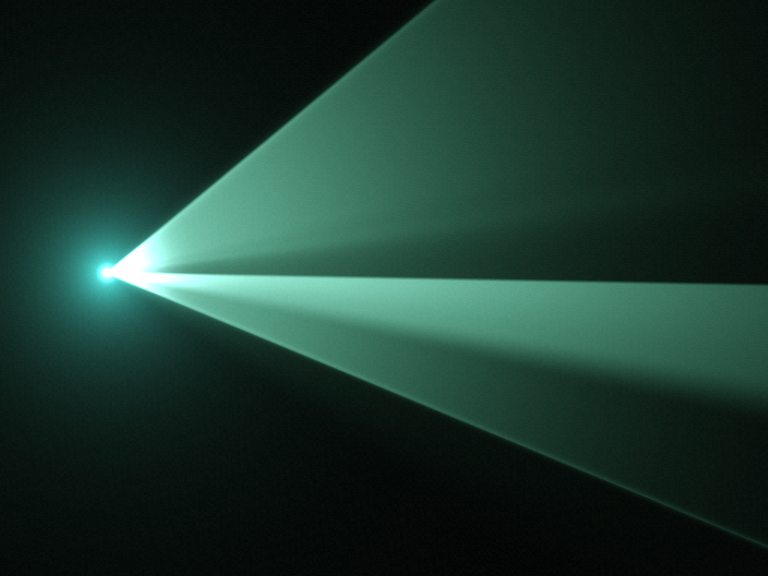
Reproduce this background procedurally as a Shadertoy shader.

```glsl
// Green light fanning out of a small bright source into dark haze.
// Wedges are cut by signed distances to rays from the source; each has
// its own radial falloff, and the summed light is tinted at the end.

// Lengths are in canvas heights, angles in radians
const vec2 SOURCE = vec2(0.186, 0.526);
const float FAN_TOP = 0.693;
const float FAN_BOTTOM = -0.393;
const float BEAM_TOP = -0.018;
const float BEAM_BOTTOM = -0.190;
const float RAY_ANGLE = 0.14;
const float PENUMBRA_BOTTOM = -0.52;
const float EDGE_WIDTH = 0.004;
const float TOP_RIM_WIDTH = 0.006;
const float BOTTOM_RIM_WIDTH = 0.0035;
const float GRAIN_CELLS = 384.0;
const float GRAIN_AMOUNT = 0.018;
const vec3 AMBIENT = vec3(0.012, 0.018, 0.014);
const vec3 HALO_COLOR = vec3(0.15, 0.48, 0.50);
const vec3 CORE_COLOR = vec3(0.80, 0.88, 1.00);

float hash(vec2 p) {
    return fract(sin(dot(p, vec2(127.1, 311.7))) * 43758.5453);
}

// Signed distance to the line through the source, positive above it
float above(vec2 p, float angle) {
    return dot(p, vec2(-sin(angle), cos(angle)));
}

float softStep(float d, float width) {
    return smoothstep(-width, width, d);
}

// Thin glow on a ray, present only in front of the source
float rim(vec2 p, float angle, float width) {
    float along = dot(p, vec2(cos(angle), sin(angle)));
    return exp(-abs(above(p, angle)) / width) * smoothstep(0.0, 0.06, along);
}

// Green dominates; red and blue catch up as the light gets stronger
vec3 tint(float light) {
    return light * vec3(0.37 + 0.30 * light, 1.0, 0.74 + 0.18 * light);
}

void mainImage(out vec4 fragColor, in vec2 fragCoord) {
    vec2 uv = fragCoord / iResolution.y;
    vec2 p = uv - SOURCE;
    float r = length(p);
    float angle = atan(p.y, p.x);

    // Wedge masks
    float fan = softStep(-above(p, FAN_TOP), EDGE_WIDTH)
              * softStep(above(p, FAN_BOTTOM), EDGE_WIDTH);
    float beam = softStep(-above(p, BEAM_TOP), EDGE_WIDTH)
               * softStep(above(p, BEAM_BOTTOM), 0.003 + 0.038 * r);
    float penumbra = softStep(-above(p, FAN_BOTTOM), EDGE_WIDTH)
                   * softStep(above(p, PENUMBRA_BOTTOM), 0.005 + 0.10 * r);

    // Broad fan, dimmer just above the beam, with one faint inner ray
    float fanLight = 0.80 * exp(-0.6 * r - 1.45 * r * r);
    float upperShade = mix(0.68, 1.0, smoothstep(0.0, 0.26, angle));
    fanLight *= mix(0.95, upperShade, softStep(above(p, BEAM_TOP), EDGE_WIDTH));
    float rayOffset = (angle - RAY_ANGLE) / 0.035;
    fanLight += 0.06 * exp(-rayOffset * rayOffset - 1.2 * r);

    // Bright beam, strongest along its crisp upper edge
    float beamLight = 0.92 * exp(-0.1 * r - 0.70 * r * r);
    beamLight *= mix(0.84, 1.03, smoothstep(BEAM_BOTTOM, BEAM_TOP, angle));
    float light = fan * mix(fanLight, beamLight, beam);

    // Rims and the faint spill under the fan
    light += 0.22 * exp(-0.9 * r) * rim(p, FAN_TOP, TOP_RIM_WIDTH);
    light += 0.26 * exp(-0.5 * r) * rim(p, FAN_BOTTOM, BOTTOM_RIM_WIDTH);
    light += 0.13 * exp(-2.0 * r) * penumbra;

    // Haze outside the fan, wide and green, then tight and cyan
    float outside = 1.0 - 0.85 * fan;
    light += 0.24 * exp(-r / 0.23) * outside;
    vec3 color = AMBIENT + tint(light);
    color += HALO_COLOR * exp(-r / 0.09) * outside;

    // Hot core, stretched along the fan and further along the beam
    color += CORE_COLOR * fan * 1.3 * exp(-r * r / 0.006);
    color += CORE_COLOR * fan * beam * 0.55 * exp(-r * r / 0.022);
    color += CORE_COLOR * 1.1 * exp(-r * r / 0.00012);
    color += HALO_COLOR * 0.9 * exp(-r / 0.03);

    // Fine grain
    float grain = hash(floor(uv * GRAIN_CELLS)) - 0.5;
    color += GRAIN_AMOUNT * grain;

    fragColor = vec4(clamp(color, 0.0, 1.0), 1.0);
}
```
